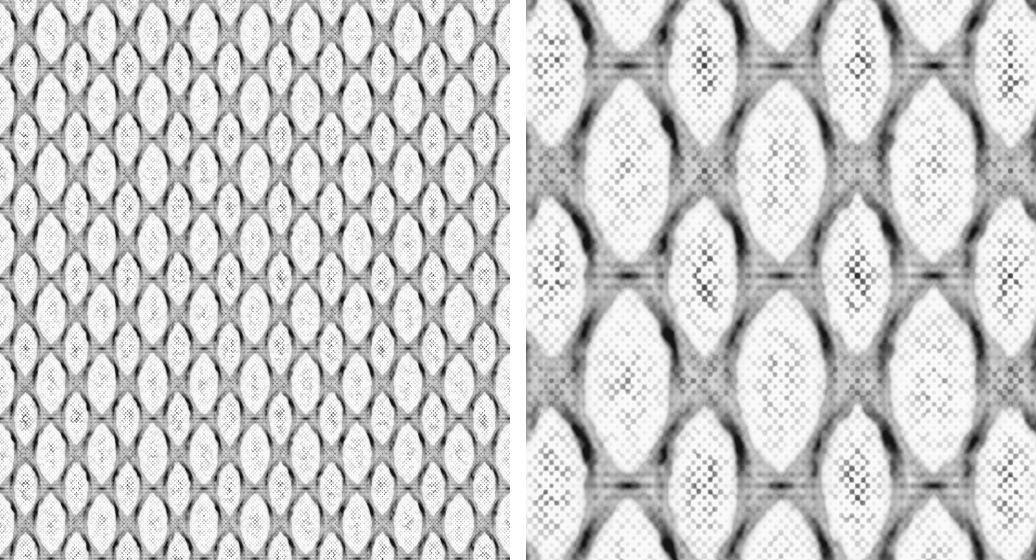
Left: the whole. Right: its middle third, enlarged.
This pattern is drawn by a Shadertoy shader. Its source:

```glsl
float hash(vec2 p) {
    return fract(sin(dot(p, vec2(127.1, 311.7))) * 43758.5453);
}

// Value noise that wraps after a whole number of lattice steps
float noise(vec2 p, vec2 period) {
    vec2 i = floor(p), f = fract(p);
    f = f * f * (3.0 - 2.0 * f);
    vec2 a = mod(i, period), b = mod(i + 1.0, period);
    return mix(mix(hash(a), hash(vec2(b.x, a.y)), f.x),
               mix(hash(vec2(a.x, b.y)), hash(b), f.x), f.y);
}

float bump(float x, float width) {
    return exp(-x * x / (width * width));
}

// Approximate signed distance to an upright, round-tipped lens with half size r
float lensDistance(vec2 q, vec2 r) {
    float y = abs(q.y) / r.y;
    float slope = 2.4 * r.x / r.y * pow(y, 1.4);
    return (abs(q.x) - r.x * (1.0 - pow(y, 2.4))) / sqrt(1.0 + slope * slope);
}

// Ink around a lens: black upper right, soft smear upper left, faint echoes
float rimInk(vec2 q, float d, float grain) {
    float right = smoothstep(-0.04, 0.04, q.x);
    float black = bump(d - 0.03, 0.034) * bump(q.y - 0.27, 0.2) * right;
    float smear = bump(d - 0.055, 0.05) * bump(q.y - 0.25, 0.2) * (1.0 - right);
    float echo = (0.5 + 0.5 * cos(d * 95.0)) * exp(-abs(d) * 12.0) * smoothstep(-0.04, 0.02, d);
    return black * (0.45 + 0.7 * grain) + smear * (0.15 + 0.75 * grain)
         + 0.11 * bump(d - 0.03, 0.035) + 0.17 * echo;
}

void mainImage(out vec4 fragColor, in vec2 fragCoord) {
    // Ten cells across, eight down; lenses alternate large and small
    vec2 p = fragCoord / iResolution.xy * vec2(10.0, 8.0) - vec2(0.0, 0.02);
    vec2 stretch = vec2(1.0, 1.37);
    vec2 tip = (fract(p + 0.5) - 0.5) * stretch;
    vec2 knot = (fract(p) - 0.5) * stretch;
    vec2 large = vec2(tip.x, knot.y);
    vec2 small = vec2(knot.x, tip.y);

    // Grain varies from column to column; fine noise also varies between rows
    float grain = noise(p * vec2(18.0, 14.0), vec2(180.0, 14.0));
    float fine = noise(p * vec2(20.0, 26.0), vec2(200.0, 208.0));

    vec2 largeSize = vec2(0.29, 0.63), smallSize = vec2(0.23, 0.55);
    float wobble = 0.035 * (grain - 0.5);
    float dLarge = lensDistance(large, largeSize) + wobble;
    float dSmall = lensDistance(small, smallSize) + wobble;

    // Woven hatching, broken up by the fine noise
    vec2 wave = cos(6.28318 * p * vec2(14.0, 18.0));
    float hatch = smoothstep(-0.3, 0.9, wave.x * wave.y + 0.9 * (fine - 0.5)) * (0.3 + 0.9 * fine);
    float threads = 0.5 + 0.5 * wave.y;

    // Pale ground between the lenses
    float ground = smoothstep(-0.06, 0.08, min(dLarge, dSmall));
    float ink = 0.01 + ground * (0.03 + 0.13 * grain + 0.12 * hatch + 0.06 * threads);

    // Dark rims, kept out of the neighbouring lens
    ink += rimInk(large, dLarge, grain) * smoothstep(-0.06, 0.04, dSmall);
    ink += rimInk(small, dSmall, grain) * smoothstep(-0.06, 0.04, dLarge);

    // Stippled lens centres
    vec2 u = large / largeSize, v = small / smallSize;
    ink += hatch * (0.36 * exp(-4.5 * dot(u, u)) + 0.65 * exp(-4.5 * dot(v, v)));
    ink += 0.1 * hatch * (1.0 - ground);

    // Tight dark joints and broad hatched joints
    ink += 0.45 * bump(tip.x, 0.07) * bump(tip.y, 0.035);
    ink += 0.22 * threads * bump(tip.x, 0.24) * bump(tip.y, 0.09);
    ink += (0.06 + 0.26 * hatch) * bump(knot.x, 0.15) * bump(knot.y, 0.13);

    fragColor = vec4(vec3(mix(0.99, 0.08, clamp(ink, 0.0, 1.0))), 1.0);
}
```
